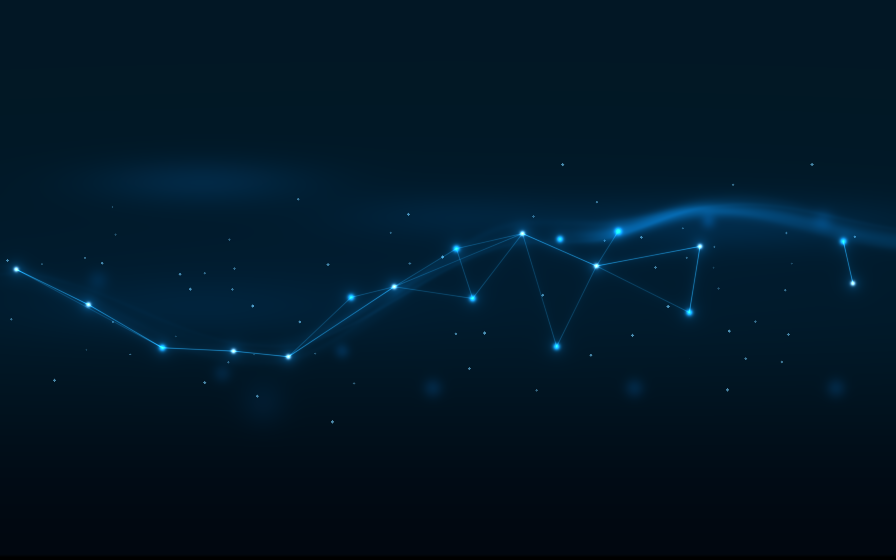
A Shadertoy shader for this background:

```glsl
// Network joints: the first nine are white, the rest blue
const vec2 NODES[18] = vec2[18](
    vec2(.029, .519), vec2(.158, .456), vec2(.417, .373), vec2(.515, .363), vec2(.704, .488), vec2(.933, .583),
    vec2(1.065, .525), vec2(1.25, .56), vec2(1.523, .494), vec2(.29, .379), vec2(.627, .469), vec2(.815, .556),
    vec2(.844, .467), vec2(1.0, .573), vec2(.994, .381), vec2(1.104, .587), vec2(1.231, .442), vec2(1.506, .569));

const ivec2 LINKS[22] = ivec2[22](
    ivec2(0, 1), ivec2(1, 9), ivec2(9, 2), ivec2(2, 3), ivec2(3, 4), ivec2(5, 6), ivec2(6, 7), ivec2(7, 16),
    ivec2(8, 17), ivec2(4, 5), ivec2(5, 12), ivec2(3, 10), ivec2(10, 4), ivec2(4, 11), ivec2(4, 12), ivec2(11, 5),
    ivec2(11, 12), ivec2(5, 14), ivec2(14, 6), ivec2(6, 15), ivec2(6, 16), ivec2(0, 9));

vec2 hash2(vec2 cell) {
    vec3 q = fract(cell.xyx * vec3(.1031, .103, .0973));
    q += dot(q, q.yzx + 33.33);
    return fract((q.xx + q.yz) * q.zy);
}

float segmentDistance(vec2 p, vec2 a, vec2 b) {
    vec2 ab = b - a;
    return length(p - a - ab * clamp(dot(p - a, ab) / dot(ab, ab), 0., 1.));
}

float softSpot(vec2 p, vec2 center, vec2 size) {
    vec2 d = (p - center) / size;
    return exp(-dot(d, d));
}

float waveHeight(float x) {
    return .51 - .14 * smoothstep(0., .45, x) + .215 * smoothstep(.48, .95, x)
        + .045 * smoothstep(1.05, 1.27, x) - .06 * smoothstep(1.3, 1.65, x);
}

vec3 backdrop(vec2 p) {
    vec3 color = mix(vec3(.004, .027, .06), vec3(.006, .092, .145), smoothstep(-.02, .46, p.y));
    color += vec3(-.004, .018, .04) * softSpot(p, vec2(.8, .52), vec2(1.3, .17));
    return color * smoothstep(.004, .011, p.y);
}

// Wide mist and out of focus lights
vec3 haze(vec2 p) {
    float mist = softSpot(p, vec2(.36, .675), vec2(.19, .04)) * .55
        + softSpot(p, vec2(.8, .615), vec2(.2, .04)) * .3
        + softSpot(p, vec2(.35, .45), vec2(.3, .055)) * .3
        + softSpot(p, vec2(1.3, .6), vec2(.32, .045)) * .55
        + softSpot(p, vec2(.47, .28), vec2(.04)) * .3;
    for (int i = 0; i < 3; i++)
        mist += .65 * softSpot(p, vec2(.773 + .36 * float(i), .307), vec2(.017));
    mist += .5 * softSpot(p, vec2(.397, .333), vec2(.016))
        + .7 * softSpot(p, vec2(.611, .373), vec2(.013))
        + .45 * softSpot(p, vec2(.175, .5), vec2(.018))
        + .9 * softSpot(p, vec2(1.265, .605), vec2(.013))
        + .6 * softSpot(p, vec2(1.47, .607), vec2(.018));
    return vec3(.004, .11, .2) * mist;
}

// Fine strands that braid around the main wave
vec3 ribbon(vec2 p) {
    float light = 0.;
    for (int i = 0; i < 5; i++) {
        float k = float(i);
        float y = waveHeight(p.x) + .018 * sin(p.x * (5. + k) + k * 2.1);
        float width = .004 + .0025 * k;
        light += exp(-pow((p.y - y) / width, 2.)) * (.35 - .04 * k);
    }
    float crest = smoothstep(.98, 1.12, p.x) * (1. - .65 * smoothstep(1.15, 1.55, p.x));
    float climb = softSpot(p, vec2(.72, .48), vec2(.2, .2));
    float d = (p.y - waveHeight(p.x) + .005) / .013;
    return vec3(.01, .14, .23) * light * (.16 + .35 * climb + .45 * crest)
        + vec3(.015, .24, .4) * exp(-d * d) * crest * .75;
}

vec3 network(vec2 p, float pixel) {
    vec3 light = vec3(0.);
    float halfWidth = max(.0011, pixel * .5);
    for (int i = 0; i < 22; i++) {
        vec2 a = NODES[LINKS[i].x], b = NODES[LINKS[i].y];
        float d = segmentDistance(p, a, b);
        float strength = i < 9 ? .85 : .4;
        float fade = .45 + .55 * exp(-9. * min(length(p - a), length(p - b)));
        light += vec3(.1, .37, .5) * exp(-pow(d / halfWidth, 2.)) * strength * fade;
        light += vec3(.004, .055, .09) * exp(-d / .007) * strength;
    }
    for (int i = 0; i < 18; i++) {
        float d = length(p - NODES[i]);
        bool white = i < 9;
        vec3 core = white ? vec3(.8, .9, .95) : vec3(.12, .65, .95);
        light += core * exp(-pow(d / (white ? .0042 : .0058), 2.));
        light += vec3(.01, .17, .28) * exp(-d / .009);
    }
    return light;
}

// Tiny specks, one per occupied cell
vec3 specks(vec2 p, float pixel) {
    vec2 cell = floor(p / .055);
    vec2 random = hash2(cell + 17.), place = hash2(cell + 71.);
    vec2 d = abs(p - (cell + .15 + .7 * place) * .055);
    float size = .0018 + .0013 * random.y;
    float shape = 1. - smoothstep(size - pixel * .5, size + pixel * .5, d.x + d.y);
    float band = exp(-pow((p.y - .5) / .17, 2.));
    return vec3(.3, .48, .56) * shape * step(random.x, .42 * band) * (.3 + .7 * random.y);
}

void mainImage(out vec4 fragColor, in vec2 fragCoord) {
    float pixel = 1. / iResolution.y;
    vec2 p = fragCoord * vec2(1.6 / iResolution.x, pixel);
    vec3 color = backdrop(p) + haze(p) + ribbon(p) + network(p, pixel) + specks(p, pixel);
    fragColor = vec4(min(color, 1.), 1.);
}
```
